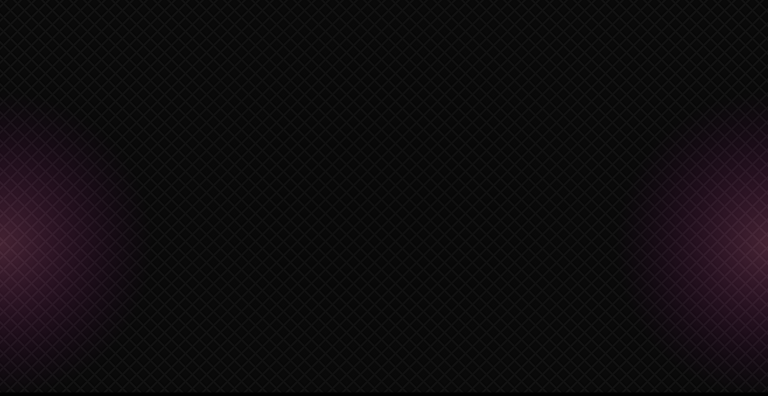
This background is drawn by a WebGL 1 fragment shader. Its source:

```glsl
precision highp float;
// Near-black quilted backdrop: a diagonal lattice of thin grey seams over
// softly shaded diamonds, with a round plum glow entering from each side.
// Lengths are fractions of the canvas width; the origin is at the lower left.

uniform vec2 u_resolution;

const float CELL = 0.01823;       // width of one diamond
const float SEAM = 0.0011;        // half width of a seam
const float GLOW_RADIUS = 0.199;
const float GLOW_HEIGHT = 0.382;  // fraction of the canvas height
const float STRIP = 0.009;        // fraction of the canvas height

const vec3 CLOTH = vec3(0.036);
const vec3 THREAD = vec3(0.080);
const vec3 PLUM = vec3(0.17, 0.0, 0.16);
const vec3 EMBER = vec3(0.06, 0.10, 0.0);

// Distance to the nearest seam of both diagonal families.
float seamDistance(vec2 p, float cell) {
    vec2 diagonal = vec2(p.x + p.y, p.x - p.y) / cell;
    vec2 d = 0.5 - abs(fract(diagonal) - 0.5);
    return min(d.x, d.y) * cell * 0.70711;
}

// Diamonds lit from above, with a dark crease beside each bright seam.
vec3 quilt(vec2 p, float cell, float pixel) {
    float d = seamDistance(p, cell);
    float below = seamDistance(p + vec2(0.0, cell * 0.16), cell);
    float crease = 1.0 - smoothstep(0.0, cell * 0.14, below);
    float pillow = smoothstep(0.0, cell * 0.35, d);
    vec3 cloth = CLOTH * (0.92 + 0.16 * pillow - 0.18 * crease);
    float seam = 1.0 - smoothstep(SEAM - 0.5 * pixel, SEAM + 0.5 * pixel, d);
    return mix(cloth, THREAD, seam * 0.85);
}

// Plum light fading outward, warming towards its centre.
vec3 sideGlow(vec2 p, vec2 centre, float radius) {
    float f = max(1.0 - length(p - centre) / radius, 0.0);
    return PLUM * f + EMBER * f * f;
}

void main() {
    float pixel = 1.0 / u_resolution.x;
    vec2 p = gl_FragCoord.xy * pixel;
    float height = u_resolution.y * pixel;

    // Lattice hung from the top left corner.
    vec2 hung = vec2(p.x, height - p.y) - CELL * 0.25;
    vec3 color = quilt(hung, CELL, pixel);

    // The cloth is slightly darker around the middle.
    float middle = length((p - vec2(0.5, 0.5 * height)) / vec2(0.5, height));
    color *= mix(0.93, 1.05, smoothstep(0.0, 1.0, middle));

    // One glow on each side edge.
    float glowY = GLOW_HEIGHT * height;
    color += sideGlow(p, vec2(0.0, glowY), GLOW_RADIUS);
    color += sideGlow(p, vec2(1.0, glowY), GLOW_RADIUS);

    // Black strip along the bottom edge.
    float edge = STRIP * height;
    color *= smoothstep(edge - 0.5 * pixel, edge + 0.5 * pixel, p.y);

    gl_FragColor = vec4(color, 1.0);
}
```
